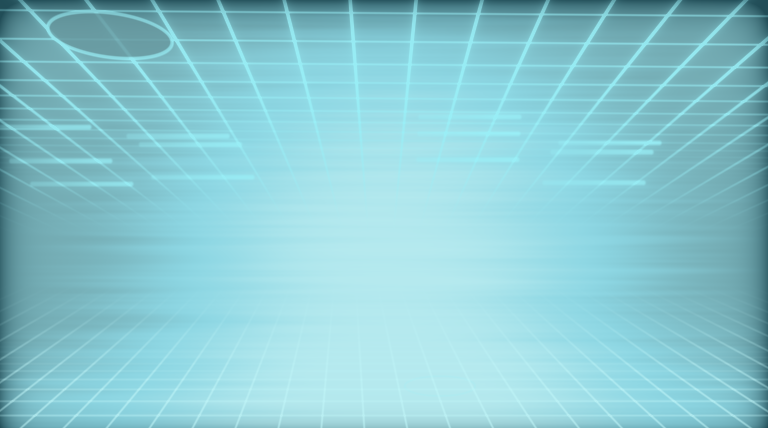
This background is drawn by a Shadertoy shader. Its source:

```glsl
// A luminous cyan hall: a ceiling grid and a floor grid meet in a pale haze.
// Perspective lines come from repeated ray slopes and reciprocal depths;
// stretched gradient noise, soft bars and rings add the motion-like detail.

const vec3 DARK = vec3(0.11, 0.28, 0.32);
const vec3 GRAY = vec3(0.46, 0.68, 0.71);
const vec3 CYAN = vec3(0.55, 0.84, 0.89);
const vec3 PALE = vec3(0.71, 0.915, 0.935);
const vec3 NEON = vec3(0.60, 0.94, 0.97);
const float HORIZON = 0.38;

vec2 gradientAt(vec2 cell) {
    float h = fract(sin(dot(cell, vec2(127.1, 311.7))) * 43758.5);
    return vec2(cos(h * 6.2832), sin(h * 6.2832));
}

float gradientNoise(vec2 p) {
    vec2 i = floor(p), f = fract(p);
    vec2 w = f * f * f * (f * (f * 6.0 - 15.0) + 10.0);
    vec2 e = vec2(1.0, 0.0);
    float a = dot(gradientAt(i), f);
    float b = dot(gradientAt(i + e.xy), f - e.xy);
    float c = dot(gradientAt(i + e.yx), f - e.yx);
    float d = dot(gradientAt(i + e.xx), f - e.xx);
    return mix(mix(a, b, w.x), mix(c, d, w.x), w.y);
}

// Distance to the nearest value n + phase, in cells
float cellDistance(float v, float phase) {
    return abs(fract(v - phase + 0.5) - 0.5);
}

float stroke(float dist, float halfWidth, float px) {
    return 1.0 - smoothstep(halfWidth - px, halfWidth + px, dist);
}

// Distance to lines fanning out of a vanishing point
float fanDistance(vec2 p, vec2 vanish, float spacing, float phase) {
    vec2 d = p - vanish;
    float slope = d.x / d.y;
    return cellDistance(slope / spacing, phase) * spacing * abs(d.y) / sqrt(1.0 + slope * slope);
}

// Cross lines crowding toward the horizon, faded where too dense
float crossRows(float depth, float spacing, float phase, float px) {
    float d = max(abs(depth), 0.01);
    float gap = spacing * d * d;
    float dist = cellDistance(1.0 / (d * spacing), phase) * gap;
    return stroke(dist, 0.0022, px) * smoothstep(0.004, 0.03, gap);
}

// Three soft horizontal bars stepping downward
float barColumn(vec2 p, vec2 first, float drift, float drop, float curve, float px) {
    float sum = 0.0;
    for (int i = 0; i < 3; i++) {
        float t = float(i) * 0.5;
        vec2 q = p - first - vec2(drift * t, -drop * pow(t, curve));
        float dist = length(vec2(max(abs(q.x) - 0.115, 0.0), q.y));
        float along = mix(0.5, 1.0, smoothstep(-0.12, 0.1, q.x));
        sum += along * (stroke(dist, 0.0055, px * 1.5) + 0.3 * exp(-dist * 130.0));
    }
    return sum;
}

// Signed distance to a tilted ellipse, approximately
float ellipse(vec2 p, vec2 center, vec2 radii, float tilt) {
    vec2 q = p - center;
    q = vec2(q.x, q.y - tilt * q.x) / radii;
    return (length(q) - 1.0) * length(q) / max(length(q / radii), 0.001);
}

void mainImage(out vec4 fragColor, in vec2 fragCoord) {
    float px = 1.0 / iResolution.y;
    float aspect = iResolution.x * px;
    vec2 p = fragCoord * px;

    // Haze with horizontal streaks
    vec2 g = (p - vec2(0.92, HORIZON)) / 0.62;
    float light = exp(-dot(g, g)) + 0.33 * smoothstep(0.32, 0.02, p.y);
    float streak = gradientNoise(p * vec2(1.3, 42.0)) + 0.6 * gradientNoise(p * vec2(2.2, 110.0) + 9.0);
    light += 0.09 * streak;
    vec3 color = mix(GRAY, CYAN, smoothstep(0.12, 0.62, light));
    color = mix(color, PALE, smoothstep(0.5, 1.05, light));

    // Dark frame, strongest along the top
    float side = min(p.x, aspect - p.x);
    float frame = 0.72 * exp(-side / 0.032) + 0.9 * exp(-(1.0 - p.y) / 0.035) + 0.25 * exp(-p.y / 0.02);
    color = mix(color, DARK, min(frame, 0.95));

    // Ceiling grid
    float above = smoothstep(0.42, 0.95, p.y);
    float fan = fanDistance(p, vec2(0.886, 0.119), 0.175, 0.56);
    float beam = stroke(fan, mix(0.0018, 0.0038, above), px) + 0.45 * above * exp(-fan / 0.009);
    float tilted = p.y - HORIZON + 0.008 * (p.x - 0.9);
    float rows = crossRows(tilted, 0.217, 0.82, px) * step(HORIZON, p.y);
    float ceiling = beam * mix(0.18, 0.85, above) * smoothstep(0.44, 0.6, p.y) + rows * 0.65 * above;

    // Floor grid
    float below = smoothstep(0.35, 0.02, p.y);
    float floorFan = fanDistance(p, vec2(0.811, 0.673), 0.149, 0.6);
    float floorRows = crossRows(HORIZON - p.y, 0.3, 0.5, px) * step(p.y, HORIZON);
    float ground = below * (0.65 * stroke(floorFan, 0.0022, px) + 0.4 * floorRows);

    // Drifting bars
    float bars = barColumn(p, vec2(0.093, 0.703), 0.098, 0.133, 0.75, px)
        + barColumn(p, vec2(0.416, 0.682), 0.058, 0.096, 2.3, px)
        + barColumn(p, vec2(1.098, 0.727), -0.005, 0.100, 1.34, px)
        + barColumn(p, vec2(1.425, 0.666), -0.037, 0.093, 2.1, px);

    // Rings on the ceiling and floor
    float disc = ellipse(p, vec2(0.257, 0.918), vec2(0.145, 0.052), -0.12);
    float pool = ellipse(p, vec2(1.028, 0.098), vec2(0.082, 0.023), 0.0);
    float inside = stroke(disc, 0.0, px);
    color = mix(color, GRAY * 0.86, 0.65 * inside);
    float rings = 0.7 * stroke(abs(disc), 0.004, px) + 0.2 * stroke(abs(pool), 0.002, px);

    float glow = ceiling * (1.0 - 0.85 * inside) + rings + 0.55 * bars;
    color = mix(color, NEON, clamp(glow, 0.0, 0.9) * (1.0 - 0.5 * min(frame, 1.0)));
    color = mix(color, vec3(0.75, 0.96, 0.97), min(ground, 0.75) * (1.0 - 0.5 * min(frame, 1.0)));
    fragColor = vec4(color, 1.0);
}
```
